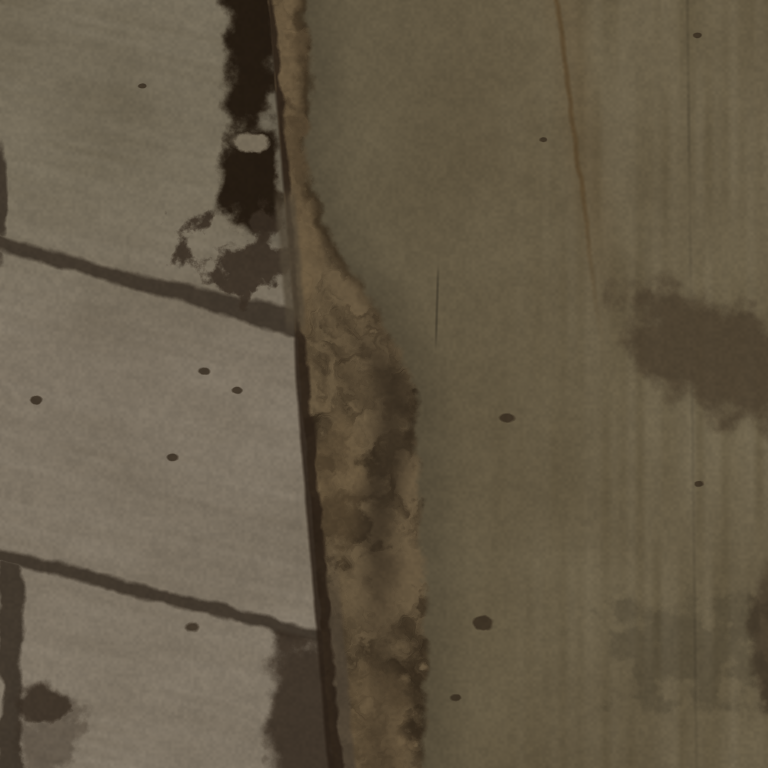
Write a Shadertoy shader that draws this texture.

```glsl
// Weathered pale tiles with dark joints beside a crumbling mortar seam and stained concrete.

float hash(vec2 p) {
    vec3 q = fract(vec3(p.xyx) * 0.1031);
    q += dot(q, q.yzx + 33.33);
    return fract((q.x + q.y) * q.z);
}

float noise(vec2 p) {
    vec2 i = floor(p), f = fract(p);
    f = f * f * (3.0 - 2.0 * f);
    return mix(mix(hash(i), hash(i + vec2(1, 0)), f.x),
               mix(hash(i + vec2(0, 1)), hash(i + vec2(1, 1)), f.x), f.y);
}

float fbm(vec2 p) {
    float sum = 0.0, amp = 0.5;
    for (int i = 0; i < 5; i++) {
        sum += amp * noise(p);
        p = mat2(1.6, 1.2, -1.2, 1.6) * p + 7.3;
        amp *= 0.5;
    }
    return sum;
}

// Soft strip of half width w around d = 0
float strip(float d, float w, float soft) {
    return 1.0 - smoothstep(w - soft, w + soft, abs(d));
}

// Ragged ellipse
float blot(vec2 p, vec2 centre, vec2 radius, float rag) {
    return 1.0 - smoothstep(0.7, 1.2, length((p - centre) / radius) + rag);
}

vec3 concrete(vec2 p, float rough) {
    float cloud = fbm(p * 5.0 + 3.0) - 0.5;
    vec3 c = vec3(0.395, 0.353, 0.268) + cloud * vec3(0.10, 0.10, 0.09);
    c = mix(c, vec3(0.36, 0.325, 0.25), 0.6 * (1.0 - smoothstep(0.4, 0.68, p.x)));
    c += 0.05 * (noise(p * vec2(90, 5)) - 0.5) * smoothstep(0.55, 0.9, p.x);
    // Rust run and faint vertical scratches
    float run = p.x - 0.725 - 0.13 * p.y - 0.006 * rough;
    float fade = 1.0 - smoothstep(0.2, 0.5, p.y);
    c = mix(c, vec3(0.31, 0.23, 0.13), fade * (0.45 * strip(run, 0.003, 0.003) + 0.2 * strip(run - 0.01, 0.02, 0.02)));
    c *= 1.0 - 0.13 * strip(p.x - 0.895 - 0.012 * p.y, 0.002, 0.002) * noise(p * vec2(2, 12));
    c *= 1.0 - 0.25 * strip(p.x - 0.569 + 0.03 * (p.y - 0.4), 0.0015, 0.0015) * strip(p.y - 0.4, 0.045, 0.02);
    // Damp patches
    vec2 q = p - vec2(0.94, 0.467);
    q.y -= 0.32 * q.x;
    float damp = blot(q, vec2(0), vec2(0.135, 0.08), 0.9 * rough);
    damp = max(damp, blot(p, vec2(1.005, 0.83), vec2(0.03, 0.085), 0.8 * rough));
    c = mix(c, vec3(0.275, 0.23, 0.17), 0.78 * damp);
    float smear = blot(p, vec2(0.9, 0.84), vec2(0.12, 0.07), 2.0 * rough);
    return c * (1.0 - 0.12 * smear);
}

vec3 mortar(vec2 p, float seam, float rim, float rough) {
    float lumps = fbm(p * vec2(22, 16) + 2.0 * rough);
    vec3 c = mix(vec3(0.20, 0.16, 0.11), vec3(0.40, 0.34, 0.25), smoothstep(0.22, 0.72, lumps));
    float pale = blot(p, vec2(0.385, 0.2), vec2(0.035, 0.28), rough);
    pale = max(pale, blot(p, vec2(0.44, 0.63), vec2(0.04, 0.09), rough));
    pale = max(pale, blot(p, vec2(0.49, 0.95), vec2(0.045, 0.1), rough));
    c = mix(c, vec3(0.42, 0.35, 0.25), 0.45 * pale);
    // Dark ridge sinking along the outer side
    float ridge = strip(p.x - rim + 0.028 + 0.03 * smoothstep(0.55, 0.7, p.y), 0.02, 0.02);
    ridge *= smoothstep(0.4, 0.5, p.y) * (1.0 - 0.6 * smoothstep(0.68, 0.85, p.y));
    c = mix(c, vec3(0.22, 0.18, 0.13), 0.75 * ridge);
    float crust = strip(p.x - rim, 0.01, 0.01) * (1.0 - smoothstep(0.3, 0.45, p.y));
    c = mix(c, vec3(0.18, 0.14, 0.09), 0.8 * crust * smoothstep(0.35, 0.55, lumps));
    // Grey lip beside the seam
    float lip = strip(p.x - seam - 0.018, 0.011, 0.004) * smoothstep(0.68, 0.85, p.y);
    return mix(c, vec3(0.29, 0.25, 0.20), 0.75 * lip);
}

vec3 tiles(vec2 p, float seam, float rough) {
    vec3 c = mix(vec3(0.44, 0.405, 0.335), vec3(0.485, 0.445, 0.385), smoothstep(0.2, 0.5, p.y));
    c += 0.07 * (fbm(p * 7.0) - 0.5);
    c += 0.025 * (noise(vec2(p.x * 8.0, (p.y - 0.22 * p.x) * 110.0)) - 0.5);
    c *= 1.0 - 0.12 * smoothstep(0.08, 0.0, seam - p.x) * (1.0 - smoothstep(0.3, 0.4, p.y));
    // Sloping joints and the upright joint on the left
    float upper = p.y - 0.318 - 0.27 * p.x;
    float lower = p.y - 0.722 - 0.258 * p.x;
    float joint = strip(upper + 0.012 * rough, 0.009 + 0.03 * p.x * p.x * 2.0, 0.004);
    joint = max(joint, strip(lower + 0.012 * rough, 0.009, 0.004));
    joint = max(joint, strip(p.x - 0.014 + 0.02 * rough, 0.014, 0.004) * smoothstep(0.0, 0.01, lower));
    joint = max(joint, blot(p, vec2(0.0, 0.26), vec2(0.009, 0.07), rough));
    c = mix(c, vec3(0.235, 0.20, 0.16), 0.93 * joint);
    // Soot, dirty corners and a chipped flake
    float soot = blot(p, vec2(0.327, 0.04), vec2(0.036, 0.17), 1.1 * rough);
    soot = max(soot, blot(p, vec2(0.325, 0.235), vec2(0.042, 0.085), 1.3 * rough));
    c = mix(c, vec3(0.125, 0.09, 0.055), 0.95 * soot);
    float grime = blot(p, vec2(0.32, 0.335), vec2(0.065, 0.045), 3.0 * rough);
    grime = max(grime, blot(p, vec2(0.055, 0.92), vec2(0.034, 0.03), 1.2 * rough));
    grime = max(grime, 0.45 * blot(p, vec2(0.065, 0.955), vec2(0.05, 0.045), 1.8 * rough));
    grime = max(grime, blot(p, vec2(0.397, 0.94), vec2(0.047, 0.16), 0.9 * rough) * smoothstep(0.0, 0.01, lower));
    c = mix(c, vec3(0.215, 0.175, 0.135), 0.88 * grime);
    c = mix(c, vec3(0.45, 0.41, 0.34), blot(p, vec2(0.322, 0.185), vec2(0.021, 0.013), 2.0 * rough));
    return c;
}

void mainImage(out vec4 fragColor, in vec2 fragCoord) {
    vec2 p = fragCoord / iResolution.xy;
    p.y = 1.0 - p.y; // measured down from the top
    float rough = fbm(p * 38.0) - 0.48;
    float seam = 0.350 + 0.083 * p.y + 0.006 * rough;
    float rim = 0.40 + 0.14 * smoothstep(0.2, 0.54, p.y) + 0.014 * smoothstep(0.55, 0.8, p.y) + 0.03 * rough;

    vec3 col = concrete(p, rough);
    col *= 1.0 - 0.13 * strip(p.x - rim, 0.035, 0.035);
    col = mix(col, mortar(p, seam, rim, rough), 1.0 - smoothstep(-0.006, 0.007, p.x - rim));
    col = mix(col, tiles(p, seam, rough), 1.0 - smoothstep(-0.002, 0.002, p.x - seam));

    // Open crack, with a grey ledge in its upper middle
    float crack = strip(p.x - seam - 0.003, 0.004 + 0.005 * smoothstep(0.4, 0.5, p.y) + 0.008 * rough, 0.003);
    col = mix(col, vec3(0.16, 0.12, 0.085), 0.85 * crack);
    float ledge = strip(p.x - seam, 0.013, 0.004) * strip(p.y - 0.34, 0.085, 0.02);
    col = mix(col, vec3(0.31, 0.27, 0.21), 0.75 * ledge);

    // Scattered pits: position and radius
    vec3 pits[12] = vec3[12](vec3(0.266, 0.484, 0.007), vec3(0.308, 0.508, 0.006), vec3(0.224, 0.596, 0.007),
        vec3(0.185, 0.112, 0.005), vec3(0.66, 0.544, 0.008), vec3(0.629, 0.812, 0.012),
        vec3(0.909, 0.046, 0.006), vec3(0.707, 0.182, 0.006), vec3(0.909, 0.63, 0.006),
        vec3(0.046, 0.521, 0.007), vec3(0.595, 0.908, 0.007), vec3(0.25, 0.817, 0.012));
    for (int i = 0; i < 12; i++)
        col = mix(col, vec3(0.20, 0.16, 0.115), 0.8 * blot(p, pits[i].xy, pits[i].z * vec2(1.1, 0.75), 1.5 * rough));

    // Fine grain
    col *= 1.0 + 0.07 * (noise(p * 240.0) - 0.5) + 0.09 * (fbm(p * 90.0) - 0.48);
    fragColor = vec4(col, 1.0);
}
```
